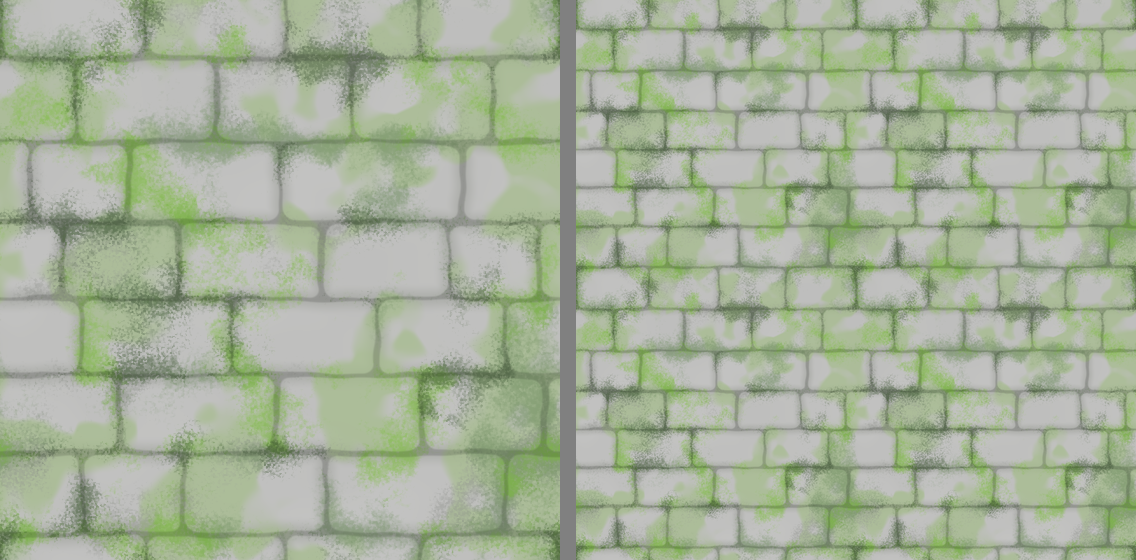
Left, the tile; right, the same tile 2 across and 2 down.
Write a Shadertoy shader that draws this texture.

```glsl
const float TAU = 6.2831853;

vec2 hash(vec2 p) {
    vec3 q = fract(p.xyx * vec3(.1031, .1030, .0973));
    q += dot(q, q.yzx + 33.33);
    return fract((q.xx + q.yz) * q.zy);
}

// Smooth cellular noise with n wrapping cells per side
float blots(vec2 uv, float n, float seed) {
    vec2 p = uv * n, cell = floor(p);
    float total = 0., weight = 0.;
    for (int y = -1; y <= 1; y++)
    for (int x = -1; x <= 1; x++) {
        vec2 near = cell + vec2(x, y);
        vec2 id = mod(near, n) + seed;
        vec2 d = near + hash(id) - p;
        float w = exp(-5. * dot(d, d));
        total += w * hash(id + vec2(331, 717)).x;
        weight += w;
    }
    return total / weight;
}

float patches(vec2 uv, float n, float seed) {
    return .68 * blots(uv, n, seed) + .32 * blots(uv, n * 3., seed + 40.);
}

// Position of a vertical joint, in bricks; course holds shift, sway and its peak
float joint(float i, vec3 course, float count) {
    return i + course.y * cos(TAU * (i - course.z) / count);
}

// Signed distance to the rounded outline of the surrounding brick
float brickDistance(vec2 uv) {
    vec3 courses[7] = vec3[7](vec3(.46, .2, 3.46), vec3(.93, .09, 1.7),
        vec3(.635, .06, 1.75), vec3(.77, .24, 2.9), vec3(.11, .22, 3.33),
        vec3(.53, .02, .5), vec3(.02, .03, 1.5));
    vec2 p = uv + .002 * sin(TAU * (uv.yx * vec2(6, 3) + uv * vec2(2, 1)))
                + .001 * sin(TAU * (uv.yx * vec2(17, 11) + uv * vec2(3, 2)));
    float v = p.y * 7. - .28 - .06 * cos(TAU * (uv.y - .17));
    float row = mod(floor(v), 7.);
    float count = row == 3. ? 5. : 4.;
    vec3 course = courses[int(row)];
    float x = p.x * count - course.x;
    float i = floor(x);
    if (x < joint(i, course, count)) i--;
    else if (x >= joint(i + 1., course, count)) i++;
    float lo = joint(i, course, count), hi = joint(i + 1., course, count);

    vec2 local = vec2((x - .5 * (lo + hi)) / count, (fract(v) - .5) / 7.);
    vec2 halfSize = vec2(.5 * (hi - lo) / count, .5 / 7.);
    vec2 q = abs(local) - halfSize + .024;
    return length(max(q, 0.)) + min(max(q.x, q.y), 0.) - .024;
}

// Sprays a tint that thins out into faint specks where its density is low
vec3 spray(vec3 base, vec3 tint, float opacity, float density, float grain) {
    float cover = min(density, 1.) - mix(.5, grain, .65);
    return mix(base, tint, opacity * smoothstep(-.3, .6, cover));
}

void mainImage(out vec4 fragColor, in vec2 fragCoord) {
    vec2 uv = fragCoord / iResolution.xy;
    float d = brickDistance(uv);
    float damp = exp(min(d, 0.) * 30.);
    float fine = blots(uv, 320., 500.);
    float coarse = blots(uv, 170., 900.);

    // Stone with broad, soft, darker rims
    vec3 col = vec3(.753, .753, .748) + .02 * (blots(uv, 9., 60.) - .5);
    col = mix(col, vec3(.61, .62, .595), .55 * smoothstep(-.03, .004, d));

    // Pale algae wash
    float wash = patches(uv, 8., 120.) + .14 * damp;
    col = mix(col, vec3(.645, .735, .545), .72 * smoothstep(.5, .67, wash));

    // Grey dust and layers of moss
    float dust = 2. * (patches(uv, 8., 180.) - .55) + .7 * damp - .1;
    col = spray(col, vec3(.57, .58, .56), .5, dust, fine);
    float moss = 2.2 * (patches(uv, 7., 240.) - .5) + .8 * damp - .3;
    col = spray(col, vec3(.44, .56, .38), .58, moss, mix(fine, coarse, .5));
    float fresh = 2.5 * (patches(uv, 9., 300.) - .59) + .55 * damp - .1;
    col = spray(col, vec3(.48, .74, .22), .62, fresh, mix(fine, coarse, .5));
    float grime = 2.5 * (patches(uv, 9., 360.) - .59) + .8 * damp - .3;
    col = spray(col, vec3(.28, .37, .24), .54, grime, fine);

    // Thin mortar lines of uneven width
    float line = d + .005 * (blots(uv, 14., 420.) - .5);
    col *= 1. - .14 * smoothstep(-.0065, -.002, line);
    fragColor = vec4(col, 1);
}
```
